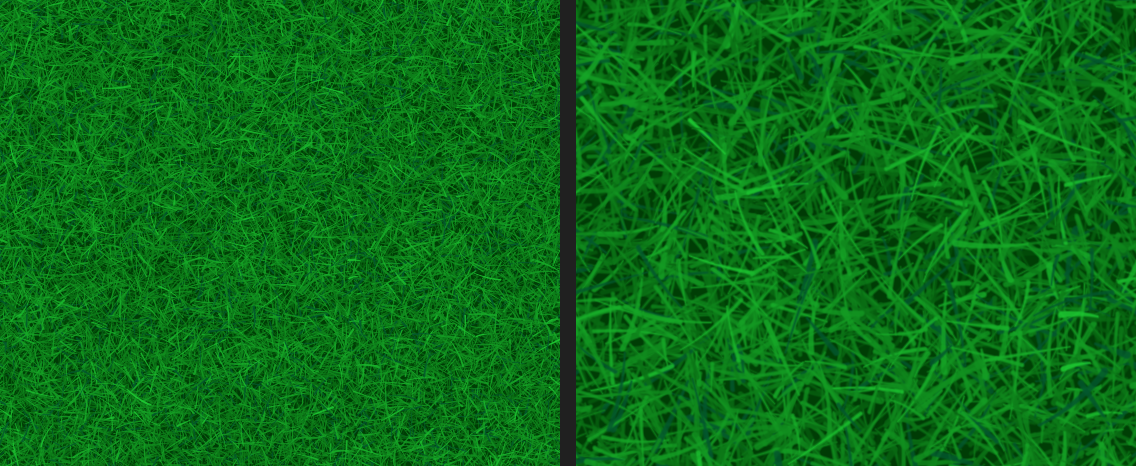
Left: the whole. Right: its middle third, enlarged.
Reproduce this texture procedurally as a Shadertoy shader.

```glsl
// Dense lawn of thin, randomly crossing grass blades over dark green soil.

const int   LAYERS       = 20;      // blade layers, back to front
const float CELL         = 0.033;   // grid cell, in canvas heights
const float MIN_REACH    = 0.25;    // half blade length, in cells
const float MAX_REACH    = 0.95;
const float THIN_BLADE   = 0.0014;  // half blade width, in canvas heights
const float WIDE_BLADE   = 0.0027;
const float EDGE_SOFT    = 0.0011;
const float BEND         = 0.12;
const float OPACITY      = 0.82;
const float SOIL_TONE    = 0.24;    // tones are green levels
const float BACK_TONE    = 0.34;
const float FRONT_TONE   = 0.57;
const float TONE_SPREAD  = 0.20;
const float GLINT        = 0.17;
const float TEAL_SHARE   = 0.07;
const vec3  TEAL         = vec3(0.01, 0.34, 0.18);

vec3 hash3(vec3 p) {
    p = fract(p * vec3(0.1031, 0.1030, 0.0973));
    p += dot(p, p.yxz + 33.33);
    return fract((p.xxy + p.yxx) * p.zyx);
}

mat2 rotation(float angle) {
    float c = cos(angle), s = sin(angle);
    return mat2(c, s, -s, c);
}

// Green ramp: brighter blades gain a little red and blue.
vec3 grassColor(float tone) {
    float t = max((tone - 0.26) / 0.42, 0.0);
    return vec3(0.09 * t, tone, 0.02 + 0.14 * t);
}

// Coverage of a curved blade that tapers toward its tip; p is in cells.
float bladeCover(vec2 p, float reach, float halfWidth, float curve, float soft) {
    float along = p.x / reach;
    p.y -= curve * reach * (along * along - 0.4);
    float taper = mix(1.0, 0.35, clamp(along * 0.5 + 0.5, 0.0, 1.0));
    float side = abs(p.y) * CELL;
    float past = max(abs(p.x) - reach, 0.0) * CELL;
    float dist = length(vec2(side, past));
    float w = halfWidth * taper;
    return 1.0 - smoothstep(w - soft, w + soft, dist);
}

void mainImage(out vec4 fragColor, in vec2 fragCoord) {
    vec2 uv = fragCoord / iResolution.y;
    float soft = max(EDGE_SOFT, 0.6 / iResolution.y);

    // Soil with faint broad patches
    float patches = sin(uv.x * 17.0 + 2.0 * sin(uv.y * 9.0))
                  * sin(uv.y * 21.0 + 2.0 * sin(uv.x * 11.0));
    vec3 color = grassColor(SOIL_TONE + 0.015 * patches);

    for (int i = 0; i < LAYERS; i++) {
        float layer = float(i);
        float depth = layer / float(LAYERS - 1);
        vec2 grid = rotation(layer * 2.4) * uv / CELL + layer * vec2(7.31, 3.77) + 100.0;
        vec2 cell = floor(grid);

        // Blades rooted in this cell and its neighbours
        for (int y = -1; y <= 1; y++) {
            for (int x = -1; x <= 1; x++) {
                vec2 id = cell + vec2(x, y);
                vec3 place = hash3(vec3(id, layer * 5.0 + 1.0));
                vec3 shape = hash3(vec3(id.yx + 17.0, layer * 3.0 + 71.0));
                vec3 look  = hash3(vec3(id + 53.0, layer * 7.0 + 29.0));

                vec2 p = rotation(place.z * 6.2832) * (grid - id - place.xy);
                float reach = mix(MIN_REACH, MAX_REACH, shape.x);
                float halfWidth = mix(THIN_BLADE, WIDE_BLADE, pow(shape.y, 4.0));
                float curve = (shape.z - 0.5) * 2.0 * BEND;
                float cover = bladeCover(p, reach, halfWidth, curve, soft);

                float tone = mix(BACK_TONE, FRONT_TONE, depth)
                           + (look.x - 0.5) * TONE_SPREAD
                           + GLINT * pow(look.y, 5.0)
                           + 0.02 * patches;
                vec3 blade = look.z < TEAL_SHARE ? TEAL : grassColor(tone);
                color = mix(color, blade, cover * OPACITY);
            }
        }
    }
    fragColor = vec4(color, 1.0);
}
```
